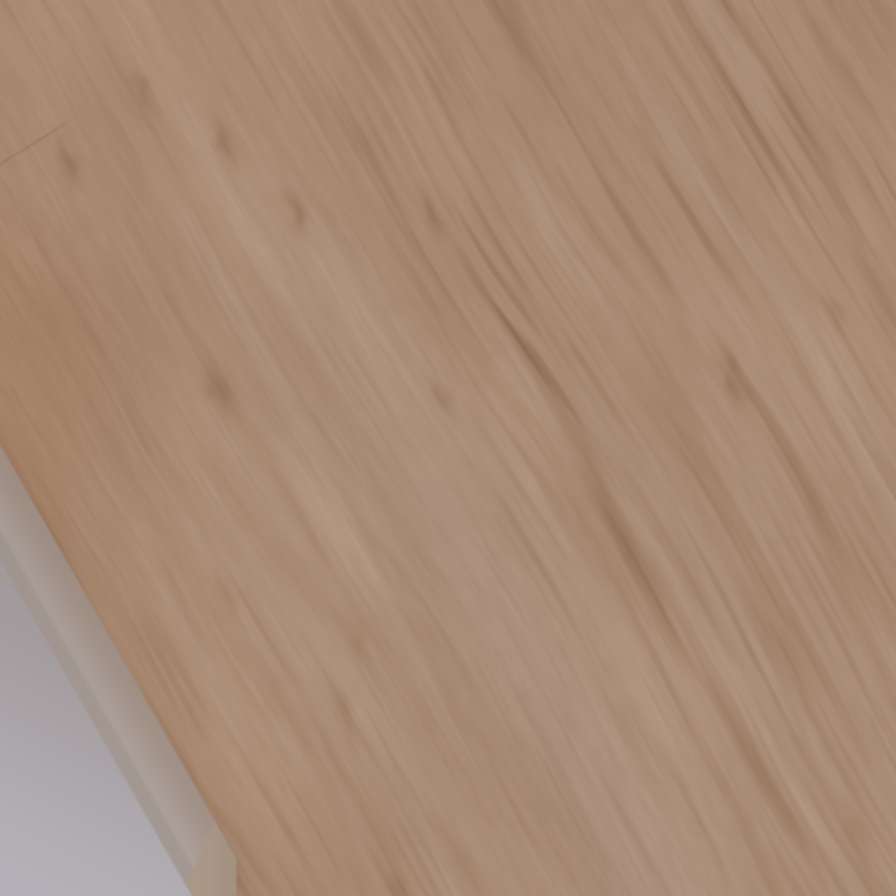
This texture is drawn by a Shadertoy shader. Its source:

```glsl
const vec3 WOOD_PALE  = vec3(0.700, 0.596, 0.515);
const vec3 WOOD_BASE  = vec3(0.668, 0.553, 0.465);
const vec3 WOOD_DARK  = vec3(0.535, 0.395, 0.300);
const vec3 WOOD_WARM  = vec3(0.625, 0.482, 0.372);
const vec3 WOOD_PINK  = vec3(0.675, 0.578, 0.517);
const vec3 TRIM_OUTER = vec3(0.630, 0.565, 0.525);
const vec3 TRIM_INNER = vec3(0.670, 0.622, 0.600);
const vec3 TRIM_END   = vec3(0.665, 0.595, 0.530);
const vec3 PANEL_DIM  = vec3(0.630, 0.600, 0.605);
const vec3 PANEL_LIT  = vec3(0.705, 0.692, 0.718);

const vec2 GRAIN_NORMAL = vec2(0.864, 0.503);
const vec2 TRIM_NORMAL  = vec2(0.868, 0.496);
const vec2 END_NORMAL   = vec2(0.915, -0.400);
const float TRIM_EDGE  = 0.250;
const float PANEL_EDGE = 0.186;
const float TRIM_STOP  = 0.264;
const float END_EDGE   = 0.185;
const float SOFTNESS   = 0.0022;
const int KNOT_COUNT = 16;
const vec2 KNOT_SIZE = vec2(0.010, 0.027);

float hash(vec2 p) {
    vec3 q = fract(vec3(p.xyx) * 0.1031);
    q += dot(q, q.yzx + 33.33);
    return fract((q.x + q.y) * q.z);
}

float noise(vec2 p) {
    vec2 i = floor(p), f = fract(p);
    f = f * f * (3.0 - 2.0 * f);
    return mix(mix(hash(i), hash(i + vec2(1, 0)), f.x),
               mix(hash(i + vec2(0, 1)), hash(i + vec2(1, 1)), f.x), f.y);
}

float edge(float d) { return smoothstep(-SOFTNESS, SOFTNESS, d); }

float bump(float x, float width) { return exp(-x * x / (width * width)); }

// x runs across the grain, y along it
vec2 grainSpace(vec2 p) {
    return vec2(dot(p, GRAIN_NORMAL), dot(p, vec2(GRAIN_NORMAL.y, -GRAIN_NORMAL.x)));
}

// Streak layer: each column of grain is shifted along its length
float streaks(vec2 g, float density, float stretch, float seed) {
    vec2 p = g * vec2(density, stretch) + seed;
    float column = floor(p.x), f = fract(p.x);
    f = f * f * (3.0 - 2.0 * f);
    float left  = noise(vec2(column * 7.0 + 0.5, p.y + 9.0 * hash(vec2(column, seed))));
    float right = noise(vec2(column * 7.0 + 7.5, p.y + 9.0 * hash(vec2(column + 1.0, seed))));
    return mix(left, right, f);
}

// Soft dark spots, stretched along the grain and slightly tilted
float knots(vec2 uv) {
    float sum = 0.0;
    for (int i = 0; i < KNOT_COUNT; i++) {
        float k = float(i);
        vec2 centre = vec2(hash(vec2(k, 3.7)), hash(vec2(k, 9.2)));
        vec2 d = grainSpace(uv - centre);
        d.x += 0.10 * d.y + 0.012 * (noise(uv * 55.0) - 0.5);
        d /= KNOT_SIZE * mix(0.7, 1.25, hash(vec2(k, 5.1)));
        sum += exp(-dot(d, d)) * mix(0.2, 0.5, hash(vec2(k, 7.3)));
    }
    return sum;
}

vec3 wood(vec2 uv) {
    vec2 g = grainSpace(uv) + vec2(0.0, 2.0);
    g.x += 0.016 * (noise(g * vec2(4.0, 2.5)) - 0.5);
    g.x += 0.005 * (noise(g * vec2(16.0, 9.0)) - 0.5);

    // Where the strong figure gathers: upper right, and low beside the trim
    float figure = smoothstep(0.66, 0.82, g.x) * mix(0.55, 1.0, smoothstep(0.1, 0.6, uv.y));
    figure += 0.75 * smoothstep(0.54, 0.40, g.x) * smoothstep(1.65, 1.95, g.y);
    float patches = smoothstep(0.2, 0.65, noise(g * vec2(10.0, 3.5) + 4.0));
    figure = 0.25 + 0.75 * min(figure, 1.0) * mix(0.35, 1.0, patches);

    // Streaks of three widths, with pale strands between
    float wide   = smoothstep(0.55, 0.95, streaks(g, 42.0, 4.5, 11.0));
    float medium = smoothstep(0.50, 0.90, streaks(g, 80.0, 5.0, 23.0));
    float thin   = smoothstep(0.45, 0.90, streaks(g, 150.0, 7.0, 37.0));
    float dark = figure * (0.34 * wide + 0.46 * medium + 0.36 * thin);
    float fine = streaks(g, 250.0, 14.0, 43.0) - 0.5;
    float fleck = noise(g * vec2(120.0, 40.0) + 29.0) - 0.5;
    float mottle = noise(g * vec2(13.0, 6.0) + 51.0) - 0.5;
    float pale = smoothstep(0.4, 0.85, streaks(g, 34.0, 3.0, 67.0));

    // Broad shifts of hue
    vec3 col = mix(WOOD_BASE, WOOD_PALE, 0.5 * pale);
    col = mix(col, WOOD_PINK, 0.55 * bump(g.x - 0.64, 0.06) * smoothstep(0.75, 0.3, uv.y));
    vec2 fromGlow = uv - vec2(0.0, 0.6);
    float warm = 0.8 * exp(-dot(fromGlow, fromGlow) / 0.03);
    warm += 0.45 * bump(dot(uv, TRIM_NORMAL) - TRIM_EDGE, 0.09);
    warm += 0.45 * smoothstep(0.3, 1.0, uv.y) * noise(g * vec2(6.0, 2.5) + 81.0);
    col = mix(col, WOOD_WARM, min(0.75 * warm, 0.75));

    col = mix(col, WOOD_DARK, clamp(dark + knots(uv), 0.0, 0.8));
    col += vec3(0.9, 1.0, 1.05) * (0.030 * fine + 0.014 * fleck + 0.035 * mottle);

    // Short faint joint between two board ends
    float joint = bump(dot(uv, vec2(0.525, -0.851)) + 0.695, 0.0016);
    return col - 0.04 * joint * smoothstep(0.09, 0.06, uv.x);
}

vec3 trim(vec2 uv, float across) {
    float t = (across - PANEL_EDGE) / (TRIM_EDGE - PANEL_EDGE);
    vec3 col = mix(TRIM_INNER, TRIM_OUTER, smoothstep(0.25, 0.95, t));
    col -= 0.03 * smoothstep(0.32, 0.2, t);
    col -= 0.015 * smoothstep(0.1, 0.5, uv.y);
    vec3 endFace = TRIM_END - 0.03 * smoothstep(0.22, 0.27, uv.x);
    return mix(col, endFace, edge(dot(uv, END_NORMAL) - END_EDGE));
}

void mainImage(out vec4 fragColor, in vec2 fragCoord) {
    vec2 uv = fragCoord / iResolution.xy;
    float across = dot(uv, TRIM_NORMAL);

    // Floor, with a thin contact shadow along the trim
    float outside = max(across - TRIM_EDGE, uv.x - TRIM_STOP);
    vec3 col = wood(uv) - 0.03 * exp(-max(outside, 0.0) / 0.007);

    // Raised trim, then the pale panel behind it
    col = mix(trim(uv, across), col, edge(outside));
    float light = smoothstep(0.40, 0.0, uv.y + 0.5 * uv.x);
    col = mix(mix(PANEL_DIM, PANEL_LIT, light), col, edge(across - PANEL_EDGE));

    fragColor = vec4(col, 1.0);
}
```
